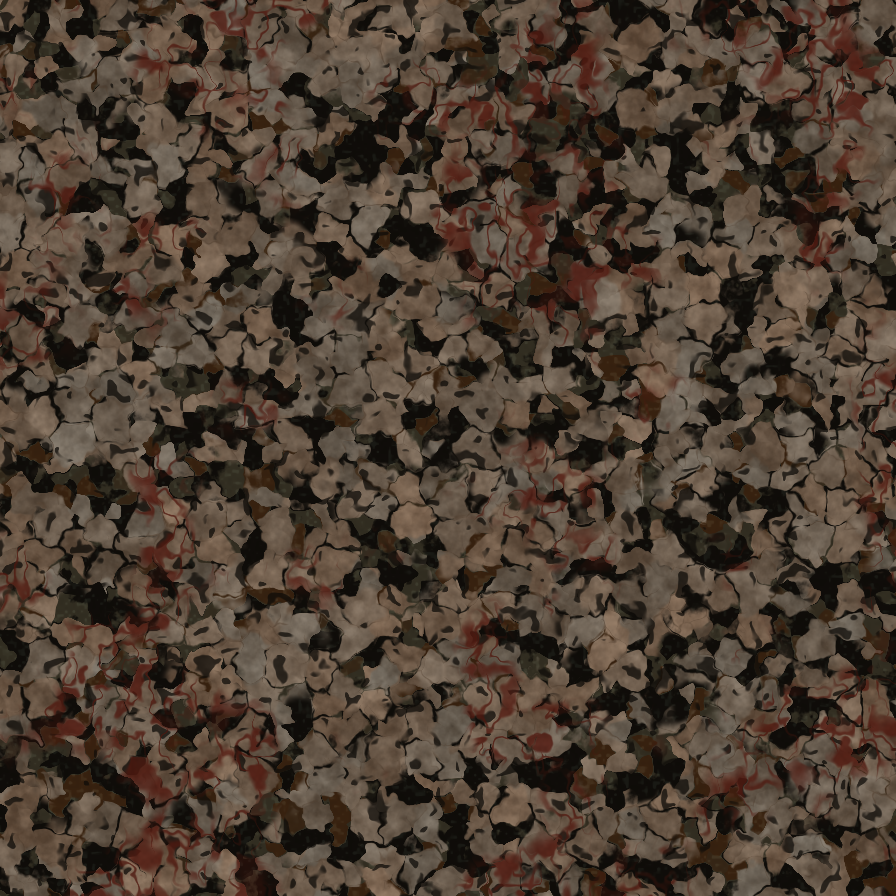
A WebGL 1 fragment shader for this texture:

```glsl
precision highp float;
// Polished granite: large pale feldspar grains lie over a finer layer of
// black, olive and brown minerals. Both layers are soft Voronoi cells on a
// warped plane; noise adds mottling, dark flecks and rusty red veins.
uniform vec2 u_resolution;

const float GRAIN_SCALE = 29.0;    // large pale grains across the canvas
const float MINERAL_SCALE = 52.0;  // smaller cells in the gaps
const float CELL_SHARPNESS = 24.0;
const float GRAIN_CUTOFF = 0.42;   // higher leaves more gaps
const float DARK_CUTOFF = 0.37;    // higher leaves fewer dark minerals
const float CLUSTERING = 0.9;

const vec3 TAN = vec3(0.315, 0.255, 0.200);
const vec3 BEIGE = vec3(0.515, 0.452, 0.388);
const vec3 EDGE_BROWN = vec3(0.310, 0.240, 0.180);
const vec3 BLACK = vec3(0.058, 0.048, 0.034);
const vec3 OLIVE = vec3(0.195, 0.178, 0.130);
const vec3 BROWN = vec3(0.215, 0.130, 0.060);
const vec3 RUST = vec3(0.310, 0.090, 0.055);

vec3 hash3(vec2 p) {
  vec3 q = vec3(dot(p, vec2(127.1, 311.7)),
                dot(p, vec2(269.5, 183.3)),
                dot(p, vec2(419.2, 371.9)));
  return fract(sin(q) * 43758.5453);
}

float noise(vec2 p) {
  vec2 i = floor(p);
  vec2 f = fract(p);
  f = f * f * (3.0 - 2.0 * f);
  float low = mix(hash3(i).x, hash3(i + vec2(1.0, 0.0)).x, f.x);
  float high = mix(hash3(i + vec2(0.0, 1.0)).x, hash3(i + 1.0).x, f.x);
  return mix(low, high, f.y);
}

float fbm(vec2 p) {
  float sum = 0.0;
  float weight = 0.533;
  for (int i = 0; i < 4; i++) {
    sum += weight * noise(p);
    p = mat2(1.6, 1.2, -1.2, 1.6) * p + 17.3;
    weight *= 0.5;
  }
  return sum;
}

// Soft Voronoi: xyz = random traits blended at borders, w = border distance.
vec4 cells(vec2 p) {
  vec2 base = floor(p);
  vec3 traits = vec3(0.0);
  float total = 0.0;
  float nearest = 8.0;
  float second = 8.0;
  for (int y = -1; y <= 1; y++) {
    for (int x = -1; x <= 1; x++) {
      vec2 id = base + vec2(float(x), float(y));
      float d = length(id + hash3(id + 31.7).xy - p);
      float w = exp(-CELL_SHARPNESS * d);
      traits += w * hash3(id);
      total += w;
      second = min(second, max(nearest, d));
      nearest = min(nearest, d);
    }
  }
  return vec4(traits / total, second - nearest);
}

void main() {
  vec2 uv = gl_FragCoord.xy / min(u_resolution.x, u_resolution.y);

  // Ragged grain outlines
  vec2 coarseWarp = vec2(noise(uv * 42.0), noise(uv * 42.0 + 57.0)) - 0.5;
  vec2 fineWarp = vec2(noise(uv * 125.0 + 9.0), noise(uv * 125.0 + 83.0)) - 0.5;
  vec2 p = uv + 0.014 * coarseWarp + 0.007 * fineWarp;

  vec4 grain = cells(p * GRAIN_SCALE + 5.0);
  vec4 mineral = cells(p * MINERAL_SCALE + 140.0);
  float cluster = CLUSTERING * (fbm(uv * 13.0 + 3.0) - 0.5);
  float mottle = fbm(uv * 75.0 + 21.0) - 0.5;
  float speckle = noise(uv * 230.0 + 11.0) - 0.5;

  // Pale feldspar
  float tone = 0.54 + 0.5 * (grain.z - 0.5) + 0.3 * (mineral.z - 0.5) + 1.1 * mottle;
  vec3 pale = mix(TAN, BEIGE, clamp(tone, 0.0, 1.1));
  pale *= 1.0 + 0.14 * (grain.y - 0.5) * vec3(0.7, -0.2, -0.9);
  pale = mix(EDGE_BROWN, pale, 0.45 + 0.55 * smoothstep(0.0, 0.22, mineral.w + 0.5 * grain.w));

  // Dark minerals
  vec3 dark = mix(BLACK, OLIVE, smoothstep(0.54, 0.66, mineral.y + 0.5 * mottle));
  dark = mix(dark, BROWN, smoothstep(0.76, 0.88, mineral.y));
  dark += vec3(0.035, 0.045, 0.040) * smoothstep(0.1, 0.4, speckle);

  // Dark pockets show only where no large grain covers them
  float covered = smoothstep(-0.05, 0.05, grain.x + cluster - GRAIN_CUTOFF);
  covered *= smoothstep(0.01, 0.14, grain.w + 0.25 * mottle);
  float pocket = smoothstep(-0.06, 0.06, mineral.x - 0.5 * cluster + 0.25 * mottle - DARK_CUTOFF);
  vec3 color = mix(pale, dark, pocket * (1.0 - covered));

  // Small dark flecks inside grains
  float fleck = smoothstep(0.75, 0.86, noise(p * 88.0 + 71.0));
  color = mix(color, BLACK, 0.75 * fleck);

  // Rusty stains and short veins in scattered patches
  float patches = smoothstep(0.52, 0.68, fbm(uv * 11.0 + 45.0));
  float vein = 1.0 - abs(2.0 * noise(p * vec2(75.0, 48.0) + 33.0) - 1.0);
  float stain = smoothstep(0.64, 0.80, noise(p * 52.0 + 64.0));
  float rust = patches * max(0.75 * smoothstep(0.80, 0.97, vein), 0.8 * stain);
  color = mix(color, RUST, rust * (1.0 - 0.6 * pocket * (1.0 - covered)));

  color *= 1.0 + 0.10 * speckle;
  gl_FragColor = vec4(color, 1.0);
}
```
